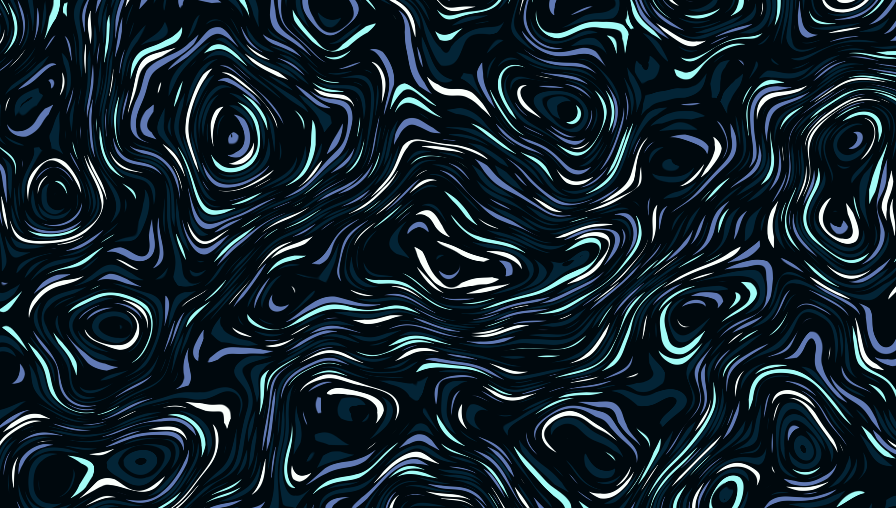
Reproduce this pattern procedurally as a Shadertoy shader.

```glsl
// Swirling night currents: slim, tapered strokes that follow the contours
// of a smooth noise field. Each contour band carries its own dash noise,
// whose strength sets the stroke width and whose sign helps pick the colour.

float hash(vec2 cell) {
    return fract(sin(dot(cell, vec2(127.1, 311.7))) * 43758.547);
}

// Dot product of a random unit gradient with the offset from its corner
float cornerSlope(vec2 cell, vec2 offset) {
    float angle = 6.2832 * hash(cell);
    return dot(vec2(cos(angle), sin(angle)), offset);
}

float gradientNoise(vec2 p) {
    vec2 cell = floor(p), f = fract(p);
    vec2 u = f * f * f * (f * (f * 6.0 - 15.0) + 10.0);
    vec2 e = vec2(1.0, 0.0);
    float low = mix(cornerSlope(cell, f), cornerSlope(cell + e.xy, f - e.xy), u.x);
    float high = mix(cornerSlope(cell + e.yx, f - e.yx),
                     cornerSlope(cell + e.xx, f - e.xx), u.x);
    return mix(low, high, u.y);
}

// Large eddies with a finer wobble, counted in contour bands
float currentLevel(vec2 p) {
    return 41.0 * (gradientNoise(p * 2.5 + 4.3) + 0.17 * gradientNoise(p * 7.0 + 31.7));
}

vec3 strokeColour(float tone) {
    vec3 navy = vec3(0.01, 0.14, 0.21);
    vec3 slateBlue = vec3(0.38, 0.48, 0.71);
    vec3 paleCyan = vec3(0.64, 0.99, 0.97);
    vec3 white = vec3(0.98, 1.0, 0.99);
    if (tone < 0.51) return navy;
    if (tone < 0.73) return slateBlue;
    return tone < 0.87 ? paleCyan : white;
}

void mainImage(out vec4 fragColor, in vec2 fragCoord) {
    vec2 p = fragCoord / iResolution.y;

    // Contour bands, their steepness and the distance from the centre line
    float level = currentLevel(p);
    float band = floor(level);
    float fromCentre = abs(fract(level) - 0.5);
    vec2 e = vec2(0.002, 0.0);
    float steepness = length(vec2(currentLevel(p + e.xy) - currentLevel(p - e.xy),
                                  currentLevel(p + e.yx) - currentLevel(p - e.yx))) / 0.004;

    // Dash noise differs per band and tapers the strokes to points
    vec2 bandShift = 60.0 * vec2(hash(vec2(band, 3.0)), hash(vec2(band, 8.0)));
    float dash = gradientNoise(p * 8.5 + bandShift);
    float halfWidth = min(abs(dash) * 1.5 - 0.12, 0.36);

    // Golden-ratio steps spread the tones evenly over the bands
    float tone = fract(band * 0.618 + (dash > 0.0 ? 0.31 : 0.0));

    // Keep strokes slim where bands are wide, the bright ones most of all
    float slimness = tone < 0.51 ? 0.012 : 0.0065;
    halfWidth = min(halfWidth, slimness * steepness);

    // Edge softness of about one pixel, measured in band units
    float soft = (0.55 * steepness + 4.0) / iResolution.y;
    float cover = smoothstep(-soft, soft, halfWidth - fromCentre);
    cover *= smoothstep(0.0, 0.04, halfWidth);

    vec3 deepWater = vec3(0.0, 0.03, 0.05);
    fragColor = vec4(mix(deepWater, strokeColour(tone), cover), 1.0);
}
```
